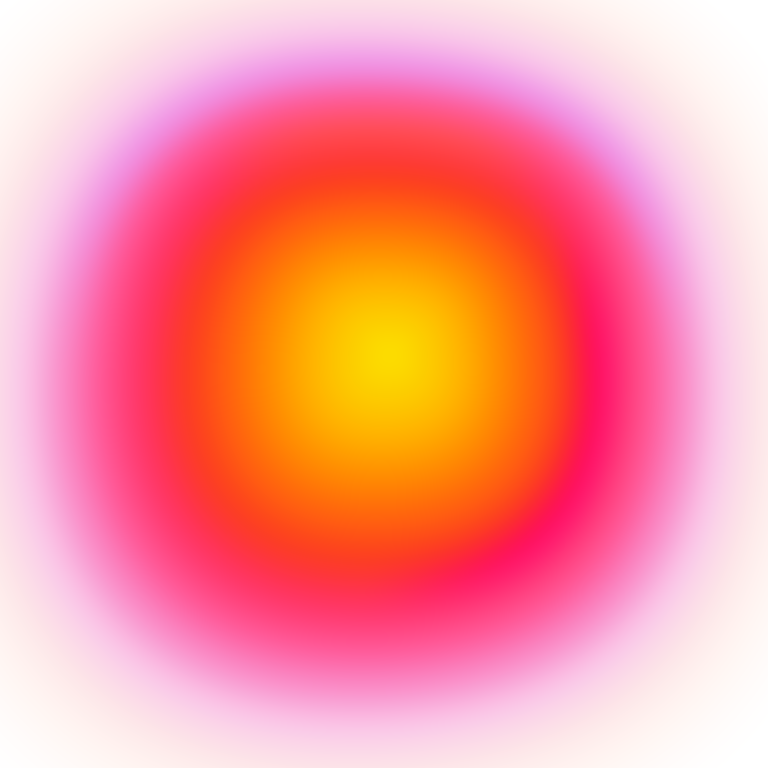
Write a Shadertoy shader that draws this background.

```glsl
// A soft radial aura: yellow core, orange and crimson rings, pink halo fading to white.

// Placement, in canvas units
const vec2 CORE = vec2(0.508, 0.538);       // brightest point
const vec2 RING_DRIFT = vec2(0.055, 0.07);  // outer rings lean away from this direction
const float SQUARENESS = 0.2;               // widens the rings along the diagonals

// Local tints: added colour, ring radius and softness
const vec3 CRIMSON_TINT = vec3(0.0, -0.13, 0.08);
const vec3 CORAL_TINT = vec3(0.0, 0.07, -0.08);
const vec3 VIOLET_TINT = vec3(-0.035, 0.02, 0.10);
const vec2 CRIMSON_DIRECTION = vec2(0.89, -0.45);
const float CRIMSON_RADIUS = 0.28;
const float CORAL_RADIUS = 0.31;
const float VIOLET_RADIUS = 0.40;
const float TINT_SOFTNESS = 0.036;

// Evenly spaced colours from the core outwards
const int STOPS = 14;
const float STOP_SPACING = 0.05;
const vec3 RAMP[STOPS] = vec3[STOPS](
    vec3(0.99, 0.86, 0.00), vec3(0.99, 0.80, 0.00),
    vec3(1.00, 0.69, 0.00), vec3(1.00, 0.54, 0.01),
    vec3(1.00, 0.38, 0.06), vec3(0.99, 0.24, 0.15),
    vec3(1.00, 0.21, 0.37), vec3(1.00, 0.33, 0.57),
    vec3(0.98, 0.54, 0.77), vec3(0.98, 0.77, 0.90),
    vec3(0.99, 0.89, 0.91), vec3(1.00, 0.955, 0.945),
    vec3(1.00, 0.985, 0.98), vec3(1.00, 1.00, 1.00));

vec3 rampStop(int i) {
    // Mirror at the core so that the ramp is smooth there
    return RAMP[min(abs(i), STOPS - 1)];
}

// Catmull-Rom interpolation avoids visible bands between stops
vec3 auraRamp(float radius) {
    float position = min(radius / STOP_SPACING, float(STOPS));
    int i = int(position);
    float t = fract(position);
    vec3 a = rampStop(i - 1), b = rampStop(i);
    vec3 c = rampStop(i + 1), d = rampStop(i + 2);
    return b + 0.5 * t * (c - a + t * (2.0 * a - 5.0 * b + 4.0 * c - d
                             + t * (3.0 * (b - c) + d - a)));
}

float ringGlow(float radius, float ringRadius) {
    float offset = (radius - ringRadius) / TINT_SOFTNESS;
    return exp(-offset * offset);
}

void mainImage(out vec4 fragColor, in vec2 fragCoord) {
    float scale = min(iResolution.x, iResolution.y);
    vec2 uv = (fragCoord - 0.5 * iResolution.xy) / scale + 0.5;

    // Distorted distance from the core
    vec2 offset = uv - CORE;
    float dist = length(offset);
    vec2 dir = offset / max(dist, 1e-4);
    float diagonal = dir.x * dir.x * dir.y * dir.y;
    float radius = dist * (1.0 + dot(RING_DRIFT, dir)) * (1.0 - SQUARENESS * diagonal);

    vec3 color = auraRamp(radius);

    // Tints that vary around the rings
    float crimson = smoothstep(0.3, 0.95, dot(dir, CRIMSON_DIRECTION));
    float coral = smoothstep(0.65, 1.0, dir.y);
    float violet = smoothstep(-0.1, 0.7, dir.y);
    color += CRIMSON_TINT * crimson * ringGlow(radius, CRIMSON_RADIUS);
    color += CORAL_TINT * coral * ringGlow(radius, CORAL_RADIUS);
    color += VIOLET_TINT * violet * ringGlow(radius, VIOLET_RADIUS);

    fragColor = vec4(clamp(color, 0.0, 1.0), 1.0);
}
```
